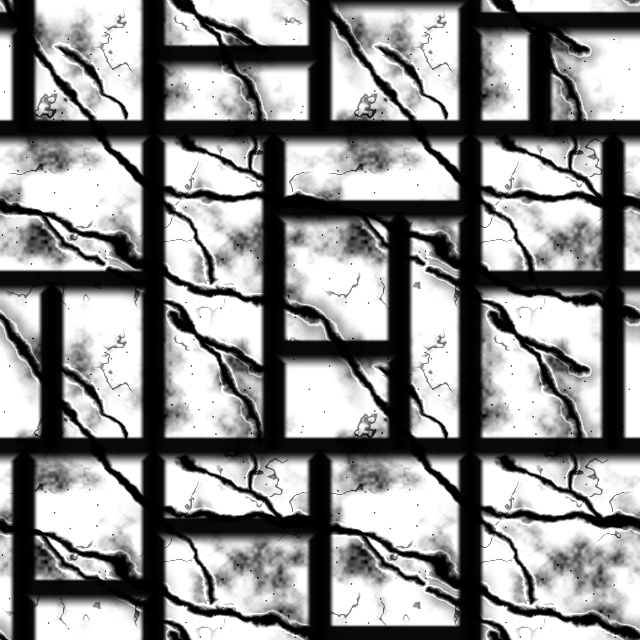
A Shadertoy shader for this texture map:

```glsl
// Black and white cracked marble blocks of mixed sizes, set in deep bevelled grooves.

const vec2  WALL_ORIGIN   = vec2(0.240, 0.206); // first full joint, from the top left
const float BEVEL         = 0.018;  // half width of a groove
const float SIDE_SOFTNESS = 0.005;
const float TOP_FADE      = 0.028;  // length of the shade under a joint
const float MARBLE_TILES  = 2.0;    // marble repeats across and down
const float MAIN_WIDTH    = 0.011;  // crack widths, in marble tiles
const float BRANCH_WIDTH  = 0.0065;
const float CRACK_WARP    = 0.075;
const float STAIN_DEPTH   = 0.85;
const float GROOVE_LIGHT  = 0.035;

// Side cracks as (from, to), in marble tiles, y down
const vec4 BRANCHES[12] = vec4[12](
    vec4(.36, .84, .53, .95), vec4(.53, .95, .67, 1.11), vec4(.67, 1.11, .81, 1.38),
    vec4(.53, 1.0, .82, 1.15), vec4(.43, .54, .56, .66), vec4(.56, .66, .68, .87),
    vec4(.56, .43, .80, .54), vec4(.81, .42, .80, .54), vec4(.80, .54, .90, .63),
    vec4(.13, .67, .19, .76), vec4(.19, .76, .34, .81), vec4(.20, .13, .39, .37));

float hash(vec2 p) {
    return fract(sin(dot(p, vec2(127.1, 311.7))) * 43758.5453);
}

// Value noise that wraps after one marble tile
float noise(vec2 p, float period) {
    p *= period;
    vec2 i = floor(p), f = fract(p);
    f = f * f * (3.0 - 2.0 * f);
    vec2 a = mod(i, period), b = mod(i + 1.0, period);
    return mix(mix(hash(a), hash(vec2(b.x, a.y)), f.x),
               mix(hash(vec2(a.x, b.y)), hash(b), f.x), f.y);
}

float fbm(vec2 p, float period) {
    float sum = 0.0, amp = 0.52;
    for (int i = 0; i < 5; i++) {
        sum += amp * noise(p, period);
        period *= 2.0;
        amp *= 0.5;
    }
    return sum;
}

// Distance to the long crack, which closes after two tiles across
float mainCrack(vec2 p) {
    float best = 1.0;
    for (float k = 0.0; k < 2.0; k++) {
        float x = p.x + k, a = 3.14159 * x;
        float y = 0.647 + 0.5 * x + 0.041 * cos(a) - 0.119 * sin(a)
                - 0.065 * cos(2.0 * a) + 0.017 * cos(3.0 * a);
        float slope = 0.5 + 3.14159 * (-0.041 * sin(a) - 0.119 * cos(a)
                    + 0.130 * sin(2.0 * a) - 0.051 * sin(3.0 * a));
        float dy = p.y - y;
        best = min(best, abs(dy - round(dy)) / sqrt(1.0 + slope * slope));
    }
    return best;
}

float branchCracks(vec2 p) {
    float best = 1.0;
    for (int i = 0; i < 12; i++) {
        vec2 span = BRANCHES[i].zw - BRANCHES[i].xy;
        vec2 q = p - BRANCHES[i].xy - 0.5 * span;
        q -= round(q);
        float t = clamp(dot(q, span) / dot(span, span), -0.5, 0.5);
        best = min(best, length(q - t * span));
    }
    return best;
}

float marble(vec2 p, float pixel) {
    // Mottled stains and grain
    float grain = noise(p, 90.0), patches = noise(p + 0.37, 5.0);
    float stain = smoothstep(0.46, 0.82, fbm(p, 8.0) + 0.16 * (patches - 0.5));
    float tone = 1.0 - STAIN_DEPTH * stain * (0.65 + 0.6 * grain);

    // Hairlines and specks
    float hair = abs(fbm(p + 0.19, 6.0) - 0.5);
    tone -= 0.5 * (1.0 - smoothstep(0.002, 0.012 + pixel, hair))
          * smoothstep(0.48, 0.7, noise(p, 11.0));
    vec2 cell = floor(p * 44.0);
    float speck = length(fract(p * 44.0) - 0.3 - 0.4 * hash(cell + 7.0));
    tone -= 0.6 * step(0.95, hash(cell)) * (1.0 - smoothstep(0.06, 0.17, speck));

    // Cracks: grey halo, pale rim, black core
    vec2 warp = vec2(fbm(p, 12.0), fbm(p + 0.53, 12.0)) - 0.5;
    vec2 q = p + CRACK_WARP * warp;
    float ragged = 0.35 + 1.2 * noise(p + 0.71, 14.0);
    float d = min(mainCrack(q) - MAIN_WIDTH * ragged, branchCracks(q) - BRANCH_WIDTH * ragged);
    tone -= 0.4 * (1.0 - smoothstep(0.0, 0.07, d)) * smoothstep(0.35, 0.7, patches);
    tone += 0.3 * smoothstep(0.006, 0.010, d) * (1.0 - smoothstep(0.011, 0.016, d));
    return clamp(tone, 0.0, 1.0) * smoothstep(-0.004, 0.006 + pixel, d);
}

// Cut a block (left, top, right, bottom); true on the left or upper part
bool splitX(inout vec4 block, vec2 p, float x) {
    bool first = p.x < x;
    if (first) block.z = x; else block.x = x;
    return first;
}
bool splitY(inout vec4 block, vec2 p, float y) {
    bool first = p.y < y;
    if (first) block.w = y; else block.y = y;
    return first;
}

vec4 findBlock(vec2 p) {
    vec4 b = vec4(WALL_ORIGIN, WALL_ORIGIN + 1.0);
    bool left = splitX(b, p, 0.735), top = splitY(b, p, 0.702);
    if (left && top) {
        if (!splitX(b, p, 0.428) && !splitY(b, p, 0.331) && splitX(b, p, 0.624)) splitY(b, p, 0.550);
    } else if (top) {
        bool upper = splitY(b, p, 0.441);
        if (!splitX(b, p, 0.958) && !upper) splitX(b, p, 1.081);
    } else if (left) {
        if (!splitX(b, p, 0.500)) splitY(b, p, 0.996);
        else if (!splitY(b, p, 0.827)) splitY(b, p, 1.089);
    } else if (splitX(b, p, 1.037)) {
        if (!splitY(b, p, 1.037)) splitX(b, p, 0.844);
    } else splitY(b, p, 0.924);
    return b;
}

void mainImage(out vec4 fragColor, in vec2 fragCoord) {
    vec2 uv = fragCoord / iResolution.xy;
    uv.y = 1.0 - uv.y;
    float pixel = 1.0 / iResolution.y;

    // Bevel: black sides and foot, shaded mitred top
    vec2 p = WALL_ORIGIN + fract(uv - WALL_ORIGIN);
    vec4 block = findBlock(p);
    float top = p.y - block.y, foot = block.w - p.y;
    float side = min(p.x - block.x, block.z - p.x);
    float light = smoothstep(-SIDE_SOFTNESS, SIDE_SOFTNESS, side - min(BEVEL, top))
                * smoothstep(BEVEL - 0.003, BEVEL + 0.003, foot)
                * smoothstep(0.001, TOP_FADE, top);

    float tone = marble(fract(uv * MARBLE_TILES), MARBLE_TILES * pixel);
    float groove = GROOVE_LIGHT * smoothstep(0.0, BEVEL, side);
    fragColor = vec4(vec3(tone * max(light, groove)), 1.0);
}
```
